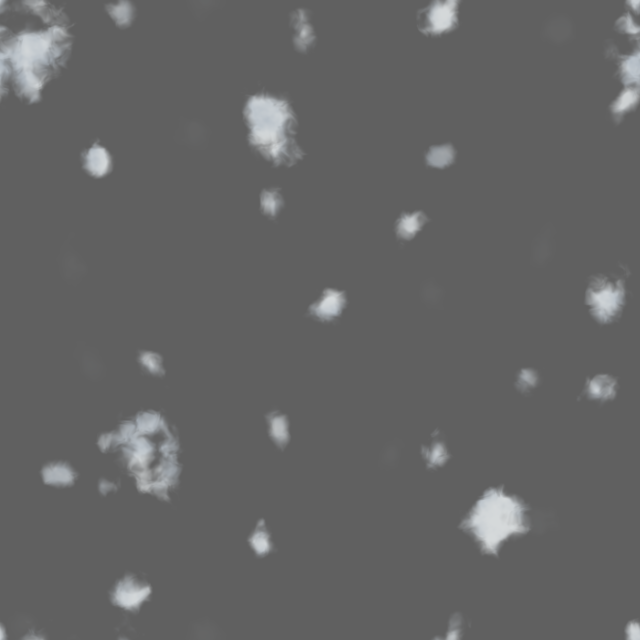
Write a Shadertoy shader that draws this texture.

```glsl
// Sparse, soft white clouds scattered over a flat grey ground, tiling at the edges.
// Each puff is a rotated ellipse whose falloff is broken up by warped fractal noise;
// the first few puffs are barely visible wisps, the rest grow from small to large.

#define WISPS 10
#define CLOUDS 24
#define MIN_RADIUS 0.028
#define MAX_RADIUS 0.090
#define RAGGEDNESS 1.45
#define NOISE_SCALE 27.0
#define GROUND vec3(0.378)
#define SHADE_COLOR vec3(0.69, 0.73, 0.77)
#define LIGHT_COLOR vec3(0.85, 0.865, 0.87)

float hash(vec2 p) {
    return fract(sin(dot(p, vec2(127.1, 311.7))) * 43758.5453);
}

float valueNoise(vec2 p) {
    vec2 cell = floor(p);
    vec2 f = fract(p);
    f = f * f * (3.0 - 2.0 * f);
    float low = mix(hash(cell), hash(cell + vec2(1.0, 0.0)), f.x);
    float high = mix(hash(cell + vec2(0.0, 1.0)), hash(cell + vec2(1.0, 1.0)), f.x);
    return mix(low, high, f.y);
}

float fbm(vec2 p) {
    float sum = 0.0;
    float amplitude = 0.53;
    for (int octave = 0; octave < 4; octave++) {
        sum += amplitude * valueNoise(p);
        p = mat2(1.6, 1.2, -1.2, 1.6) * p + 7.3;
        amplitude *= 0.5;
    }
    return sum;
}

mat2 rotation(float angle) {
    float c = cos(angle), s = sin(angle);
    return mat2(c, s, -s, c);
}

// Blends one puff over the colour below it
vec3 addPuff(vec3 below, vec2 uv, int index) {
    float id = float(index);
    bool isWisp = index < WISPS;
    float rank = max(0.0, (id - float(WISPS) + 0.5) / float(CLOUDS));
    vec4 random = vec4(hash(vec2(id, 1.0)), hash(vec2(id, 2.0)),
                       hash(vec2(id, 3.0)), hash(vec2(id, 4.0)));

    // Evenly spread centre with jitter, wrapped around the canvas
    vec2 center = id * vec2(0.7549, 0.5698) + 0.16 * random.xy;
    vec2 offset = fract(uv - center + 0.5) - 0.5;

    // Upright, slightly tilted ellipse
    float radius = mix(MIN_RADIUS, MAX_RADIUS, pow(rank, 6.0));
    float stretch = sqrt(mix(0.85, 1.8, random.z));
    vec2 local = rotation((random.w - 0.5) * 1.1) * offset;
    float reach = length(local * vec2(stretch, 1.0 / stretch)) / radius;
    if (reach > 1.7) return below;

    // Gently curled noise eats into the falloff
    vec2 p = offset * NOISE_SCALE + 17.0 * random.xy + id;
    vec2 curl = vec2(valueNoise(p * 2.3 + 5.0), valueNoise(p * 2.3 + 31.0)) - 0.5;
    float detail = fbm(p + 0.35 * curl);
    float body = 1.0 - reach + RAGGEDNESS * (detail - 0.5);
    body *= 1.0 - smoothstep(1.2, 1.7, reach);

    // Rims vary from fairly crisp to misty; large puffs have fuller cores
    float size = smoothstep(0.45, 1.0, rank);
    float softness = mix(0.7, 1.15, valueNoise(p * 0.9 + 53.0)) * mix(1.0, 0.85, size);
    float opacity = isWisp ? 0.035 : mix(0.62, 0.97, smoothstep(0.0, 0.8, rank + 0.3 * random.z));
    float alpha = opacity * smoothstep(0.0, softness, body);

    // Cool shadows inside, pale highlights
    float light = smoothstep(0.2, 0.85, fbm(p * 0.9 + 71.0) + 0.15 * body);
    return mix(below, mix(SHADE_COLOR, LIGHT_COLOR, light), alpha);
}

void mainImage(out vec4 fragColor, in vec2 fragCoord) {
    vec2 uv = fragCoord / iResolution.xy;
    vec3 color = GROUND;
    for (int i = 0; i < WISPS + CLOUDS; i++) {
        color = addPuff(color, uv, i);
    }
    fragColor = vec4(color, 1.0);
}
```
